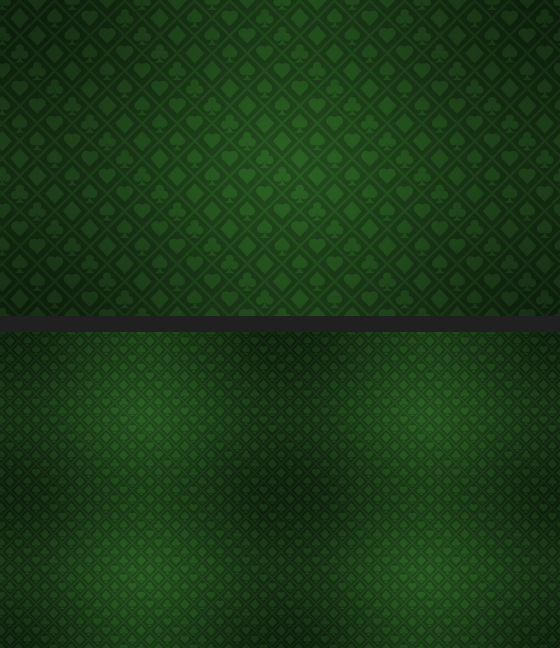
Top: one tile. Bottom: repeated 2 by 2.
Write a Shadertoy shader that draws this pattern.

```glsl
// Green card-table cloth: a diagonal lattice whose diamond cells hold the four
// card suits in turn, under a soft central glow. Suits are distance functions;
// cell indices and the glow wrap, so the canvas tiles in both directions.

#define REPEATS vec2(16.0, 9.0)        // whole cells across and down
#define OFFSET vec2(0.125, -0.03)      // lattice shift, in half cells
#define LINE_HALF 0.095                // half width of the lattice lines
#define LINE_TINT 0.75                 // line strength relative to the suits
#define GLOW_CENTER vec2(0.52, 0.47)
#define GLOW_WEIGHT vec2(0.67, 0.33)   // darkening toward the sides and top
#define CELL_INNER vec3(0.134, 0.280, 0.115)
#define CELL_OUTER vec3(0.050, 0.120, 0.045)
#define SUIT_INNER vec3(0.165, 0.380, 0.135)
#define SUIT_OUTER vec3(0.090, 0.190, 0.080)

const float PI = 3.14159265;

// Heart with its tip at the origin, about 1.1 high and 1.2 wide
float heartShape(vec2 p) {
    p.x = abs(p.x);
    if (p.x + p.y > 1.0) return length(p - vec2(0.25, 0.75)) - sqrt(2.0) / 4.0;
    vec2 toNotch = p - vec2(0.0, 1.0);
    vec2 toSide = p - 0.5 * max(p.x + p.y, 0.0);
    return sqrt(min(dot(toNotch, toNotch), dot(toSide, toSide))) * sign(p.x - p.y);
}

// Stem that flares into a flat foot
float stemShape(vec2 p) {
    float t = clamp(-p.y / 0.53, 0.0, 1.0);
    float side = 0.75 * (abs(p.x) - 0.035 - 0.25 * t * t * t * t);
    return max(side, max(p.y - 0.05, -0.53 - p.y));
}

float heart(vec2 p) {
    return 0.8 * heartShape((p + vec2(0.0, 0.45)) / 0.8);
}

float spade(vec2 p) {
    float body = 0.73 * heartShape(vec2(p.x, 0.56 - p.y) / 0.73);
    return min(body, stemShape(p));
}

float club(vec2 p) {
    vec2 m = vec2(abs(p.x), p.y);
    float lobes = min(length(m - vec2(0.0, 0.27)), length(m - vec2(0.26, -0.08))) - 0.24;
    float core = length(m - vec2(0.0, 0.03)) - 0.12;
    return min(min(lobes, core), stemShape(p));
}

float diamond(vec2 p) {
    return (abs(p.x) / 0.54 + abs(p.y) / 0.59 - 1.0) * 0.4;
}

float suitDistance(vec2 p, float suit) {
    if (suit < 0.5) return club(p);
    if (suit < 1.5) return diamond(p);
    if (suit < 2.5) return spade(p);
    return heart(p);
}

float coverage(float dist, float pixel) {
    return smoothstep(0.6 * pixel, -0.6 * pixel, dist);
}

void mainImage(out vec4 fragColor, in vec2 fragCoord) {
    vec2 uv = fragCoord / iResolution.xy;
    vec2 halfCells = 2.0 * REPEATS;
    vec2 q = uv * halfCells - OFFSET;
    float pixel = halfCells.y / iResolution.y;

    // Nearest cell centre on the diagonal lattice
    vec2 diagonal = floor(0.5 * vec2(q.x + q.y, q.x - q.y) + 0.5);
    vec2 center = vec2(diagonal.x + diagonal.y, diagonal.x - diagonal.y);
    vec2 p = q - center;

    // Suits stay equal along falling diagonals; indices wrap at the edges
    vec2 cell = mod(center, halfCells);
    float suit = mod(floor(0.5 * (cell.x + cell.y) + 0.25), 4.0);

    // Lattice lines lie on the cell border
    float border = (1.0 - abs(p.x) - abs(p.y) - LINE_HALF) / sqrt(2.0);
    float ink = max(coverage(suitDistance(p, suit), pixel),
                    LINE_TINT * coverage(border, pixel));

    // Periodic glow, flat where it meets the opposite edge
    vec2 wave = sin(PI * (uv - GLOW_CENTER));
    float shade = pow(dot(wave * wave, GLOW_WEIGHT), 0.8);

    vec3 ground = mix(CELL_INNER, CELL_OUTER, shade);
    vec3 print = mix(SUIT_INNER, SUIT_OUTER, shade);
    fragColor = vec4(mix(ground, print, ink), 1.0);
}
```
